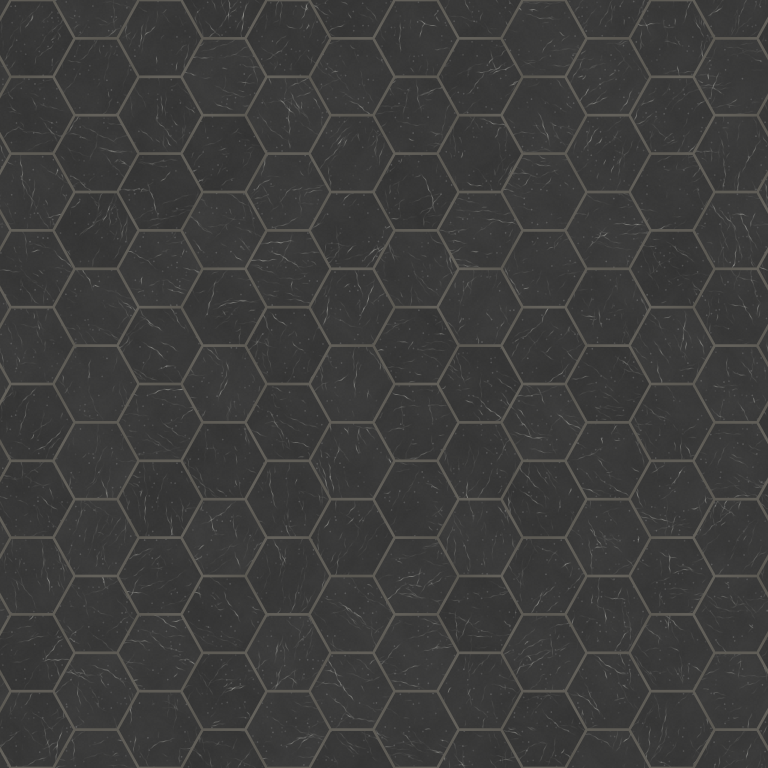
A WebGL 2 fragment shader for this pattern:

```glsl
#version 300 es
precision highp float;
// Charcoal marble hexagon tiles with pale scratchy veins and thin taupe grout.

uniform vec2 u_resolution;
out vec4 fragColor;

vec4 hash4(vec2 p) {
  vec4 q = fract(p.xyxy * vec4(.1031, .1030, .0973, .1099));
  q += dot(q, q.wzxy + 33.33);
  return fract((q.xxyz + q.yzzw) * q.zywx);
}

// Share of a pixel covered by a line of the given half width.
float lineCoverage(float d, float halfWidth, float px) {
  return max(min(d + .5 * px, halfWidth) - max(d - .5 * px, -halfWidth), 0.) / px;
}

// Soft mottling from warped, layered sines, about -1 to 1.
float clouds(vec2 p) {
  float sum = 0., amp = .5;
  for (int i = 0; i < 4; i++) {
    p += .5 * sin(p.yx * 1.3 + vec2(1.7, 4.1));
    sum += amp * sin(p.x) * sin(p.y);
    p = mat2(1.5, 1.2, -1.2, 1.5) * p + 2.3;
    amp *= .6;
  }
  return sum;
}

// Bent, broken strokes that mostly follow one direction per tile.
float veins(vec2 p, vec2 id, float grainAngle, float px) {
  float sum = 0.;
  for (int i = 0; i < 26; i++) {
    vec4 r = hash4(id + float(i) * vec2(17.3, 7.7));
    vec4 s = hash4(id * 1.7 + float(i) * vec2(5.9, 23.1) + 71.);
    float angle = grainAngle + (r.z - .5) * 1.1 + step(.8, s.x) * 1.2;
    float c = cos(angle), sn = sin(angle);
    vec2 v = mat2(c, -sn, sn, c) * (p - (r.xy - .5) * vec2(1.05, .95));
    float halfLength = mix(.05, .34, s.y * s.y);
    float d = v.y + (s.z - .5) * 1.4 * v.x * v.x
            + .007 * sin(v.x * 27. + s.w * 40.) + .003 * sin(v.x * 71. + r.z * 30.);
    float fade = 1. - smoothstep(.35, 1., abs(v.x) / halfLength);
    float breaks = .65 + .35 * sin(v.x * 43. + s.x * 50.);
    float strength = mix(.2, 1., r.w * r.w * r.w);
    sum += lineCoverage(abs(d), .0065, px) * fade * breaks * strength;
  }
  return min(sum, 1.);
}

// Cellular flecks, one possible dot per small cell.
float flecks(vec2 p, float px) {
  vec2 cell = floor(p * 16.);
  vec4 r = hash4(cell + 200.);
  float d = length(p * 16. - cell - .25 - .5 * r.xy) / 16.;
  return (1. - smoothstep(.002, .006 + px, d)) * step(.86, r.z) * r.w;
}

void main() {
  vec2 uv = gl_FragCoord.xy / u_resolution;
  float px = 10. / u_resolution.y;

  // Twelve staggered columns of ten flat-topped hexagons.
  vec2 spacing = vec2(1.7320508, 1.);
  vec2 grid = uv * vec2(6., 10.) - vec2(.25, 0.);
  vec2 evenId = floor(grid) + vec2(0., .5);
  evenId.x = floor(grid.x + .5);
  vec2 oddId = vec2(floor(grid.x) + .5, floor(grid.y + .5));
  vec2 evenPos = (grid - evenId) * spacing;
  vec2 oddPos = (grid - oddId) * spacing;
  bool isEven = dot(evenPos, evenPos) < dot(oddPos, oddPos);
  vec2 p = isEven ? evenPos : oddPos;
  vec2 id = mod(isEven ? evenId : oddId, vec2(6., 10.)) * 2. + 3.;
  vec2 a = abs(p);
  float edge = .5 - max(a.y, a.x * .8660254 + a.y * .5);

  // Stone: tone per tile, mottling, flecks and veins.
  vec4 tile = hash4(id * 3.1 + 11.);
  float cloud = clouds(p * 5. + tile.xy * 40.);
  float tone = .222 + (tile.z - .5) * .018 + cloud * .013;
  tone += .008 * (hash4(floor(uv * 512.)).x - .5);
  vec3 color = tone * vec3(1., 1., .995);
  float vein = veins(p, id, tile.w * 6.2832, px) * (.85 + .4 * cloud);
  color = mix(color, vec3(.58, .58, .56), clamp(vein, 0., 1.) * .85);
  color += .13 * flecks(p + id, px);

  // Grout with slight wear along the joints.
  float wear = sin(uv.x * 47. + 2. * sin(uv.y * 31.)) * sin(uv.y * 53. + 1.);
  vec3 grout = vec3(.375, .365, .34) + .018 * wear;
  color = mix(color, grout, lineCoverage(edge, .0175, px));

  fragColor = vec4(color, 1.);
}
```
